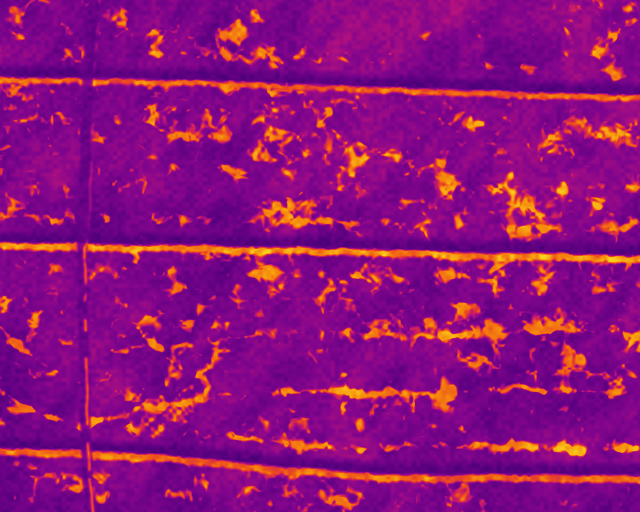
Write a WebGL 2 fragment shader that draws this texture.

```glsl
#version 300 es
precision highp float;
// Heat-mapped stone wall: three sagging horizontal seams, one upright groove
// and thin curved veins over speckled grain. Every part adds to or replaces a
// single heat value, which a colour ramp turns into purple, orange and yellow.
uniform vec2 u_resolution;
out vec4 fragColor;

const float GROOVE_X = 0.163;
const vec3 RAMP[8] = vec3[8](
  vec3(0.15, 0.00, 0.38), vec3(0.35, 0.00, 0.50),
  vec3(0.51, 0.02, 0.55), vec3(0.71, 0.07, 0.49),
  vec3(0.84, 0.16, 0.30), vec3(0.93, 0.31, 0.11),
  vec3(0.96, 0.55, 0.05), vec3(0.98, 0.84, 0.13));

float hash(vec2 p) {
  return fract(sin(dot(p, vec2(127.1, 311.7))) * 43758.5453);
}

float noise(vec2 p) {
  vec2 cell = floor(p), f = fract(p);
  f = f * f * (3.0 - 2.0 * f);
  float low = mix(hash(cell), hash(cell + vec2(1, 0)), f.x);
  float high = mix(hash(cell + vec2(0, 1)), hash(cell + vec2(1, 1)), f.x);
  return mix(low, high, f.y);
}

float grainNoise(vec2 p) {
  return 0.46 * noise(p * 30.0) + 0.32 * noise(p * 67.0 + 9.0)
       + 0.22 * noise(p * 135.0 + 31.0);
}

// Soft stripe centred on zero
float stripe(float d, float width) {
  return exp(-d * d / (width * width));
}

// Band from lo to hi, with its own softness at each edge
float band(float d, float lo, float hi, float softLo, float softHi) {
  return smoothstep(lo - softLo, lo + softLo, d)
       * (1.0 - smoothstep(hi - softHi, hi + softHi, d));
}

vec3 heatColor(float heat) {
  float h = clamp(heat, 0.0, 6.999);
  int i = int(h);
  return mix(RAMP[i], RAMP[i + 1], h - float(i));
}

float seamHeight(float i, float x) {
  float start = 0.842 - 0.3225 * i - 0.04 * i * (i - 1.0);
  float sag = i > 1.5 ? 0.05 * smoothstep(0.05, 0.85, x)
                      : (0.034 - 0.01 * i) * smoothstep(0.0, 1.5, x) * 1.1;
  return start - sag;
}

// Veins dip toward the groove from both sides
float veinHeight(float k, float x) {
  float left = 0.357 - 0.12 * k - (0.85 - 0.2 * k) * x + x * x;
  float drop = 0.05 + 0.1 * k - 0.085 * k * k;
  float right = 0.35 - 0.113 * k - drop * exp(-6.0 * (x - 0.17))
              + 0.005 * sin(x * 13.0 + k);
  return x < GROOVE_X ? left : right;
}

void main() {
  vec2 p = gl_FragCoord.xy / u_resolution.y;
  vec2 warp = vec2(noise(p * 45.0), noise(p * 45.0 + 70.0)) - 0.5;
  vec2 q = p + 0.012 * warp;
  float grain = grainNoise(q);
  float fine = noise(p * 120.0 + 5.0);

  // Speckle density: patchy, calmer toward the upper right
  float calm = stripe(length((p - vec2(0.83, 0.99)) * vec2(0.45, 1.0)), 0.11);
  float bias = 0.16 * (noise(p * 6.0 + 3.0) - 0.5) - 0.13 * calm;

  // Broken rows of specks beside each seam
  for (int i = 0; i < 3; i++) {
    float d = q.y - seamHeight(float(i), p.x);
    bias += 0.13 * stripe(d - 0.057, 0.009) + 0.08 * stripe(d + 0.048, 0.010);
    bias -= 0.20 * band(d, 0.0, 0.034, 0.004, 0.010);
  }

  // Curved veins, the lowest one only right of the groove
  for (int k = 0; k < 3; k++) {
    float d = q.y - veinHeight(float(k), p.x);
    float reach = k == 2 ? smoothstep(0.35, 0.55, p.x) : 1.0;
    bias += (k == 1 ? 0.25 : 0.20) * reach * stripe(d, 0.0075);
  }

  // Stone body with slanted strokes and hot specks
  float tone = noise(vec2(p.x - 0.6 * p.y, p.y * 0.6) * 26.0);
  float heat = 1.85 + 0.9 * (tone - 0.5) + 0.8 * (fine - 0.5)
             + 0.7 * (noise(p * 9.0) - 0.5) + 0.6 * calm;
  heat += 4.1 * smoothstep(0.60, 0.81, grain + bias);

  // Seams: dark shadow above a ragged glowing edge
  for (int i = 0; i < 3; i++) {
    float s = float(i);
    float d = p.y - seamHeight(s, p.x) + 0.003 * (noise(vec2(p.x * 22.0, s)) - 0.5);
    float shadow = band(d, 0.008, 0.027, 0.003, 0.011);
    heat = mix(heat, 0.55 + 0.7 * fine, 0.88 * shadow);
    float ragged = d + 0.009 * (grain - 0.5) + 0.004 * (fine - 0.5);
    float halfWidth = i == 0 ? 0.0055 : 0.0085;
    float glow = band(ragged, -halfWidth, 0.0055, 0.004, 0.003);
    float wear = noise(vec2(p.x * 48.0, 17.0 * s + p.y * 30.0));
    float hot = (i == 1 ? 5.3 : 4.5) + 1.6 * wear + 1.2 * (fine - 0.5);
    heat = mix(heat, hot, glow);
  }

  // Upright groove: dark channel with a thin hot edge, stronger low down
  float g = p.x - GROOVE_X - 0.07 * (p.y - 0.45) * (p.y - 0.45)
          + 0.004 * (noise(vec2(p.y * 30.0, 2.0)) - 0.5);
  float lower = 1.0 - smoothstep(0.51, 0.54, p.y);
  heat = mix(heat, 0.9 + 0.8 * fine, 0.85 * band(g, -0.011, 0.009, 0.004, 0.004));
  float edge = stripe(g - mix(0.011, 0.003, lower), 0.0035);
  float broken = smoothstep(0.25, 0.65, noise(vec2(p.y * 55.0, 8.0)) + 0.15 * lower);
  heat += edge * broken * mix(1.0, 3.4, lower);

  fragColor = vec4(heatColor(heat), 1.0);
}
```
